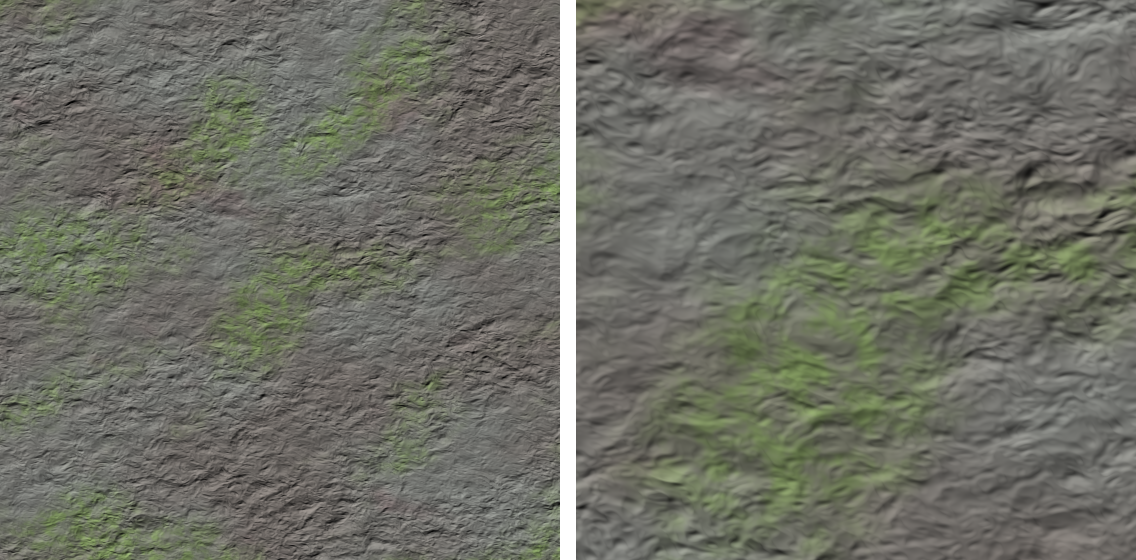
Left, the full canvas; right, a detail of the centre.
A three.js fragment shader for this texture:

```glsl
// Weathered grey rock with mossy patches: a crumbly, ridged height field,
// slightly stretched sideways, is lit from the upper left; broad noise
// layers tint the stone warm or cool and scatter moss and reddish stains.

varying vec2 vUv;

const vec3 WARM_STONE = vec3(0.410, 0.390, 0.375);
const vec3 COOL_STONE = vec3(0.450, 0.460, 0.445);
const vec3 MOSS       = vec3(0.420, 0.510, 0.295);
const vec3 RED_STAIN  = vec3(0.430, 0.345, 0.355);
const vec3 LIGHT_DIR  = vec3(-0.40, 0.64, 0.66);

const mat2 OCTAVE_TURN = mat2(0.8, 0.6, -0.6, 0.8);
const float SLOPE_STEP = 0.0018;

// Random gradient in -1..1 for a lattice cell
vec2 hashGradient(vec2 cell) {
  vec3 h = fract(cell.xyx * vec3(0.1031, 0.1030, 0.0973));
  h += dot(h, h.yzx + 33.33);
  return fract((h.xx + h.yz) * h.zy) * 2.0 - 1.0;
}

float gradientNoise(vec2 p) {
  vec2 cell = floor(p);
  vec2 f = p - cell;
  vec2 u = f * f * f * (f * (f * 6.0 - 15.0) + 10.0);
  vec2 e = vec2(0.0, 1.0);
  float a = dot(hashGradient(cell), f);
  float b = dot(hashGradient(cell + e.yx), f - e.yx);
  float c = dot(hashGradient(cell + e.xy), f - e.xy);
  float d = dot(hashGradient(cell + e.yy), f - e.yy);
  return mix(mix(a, b, u.x), mix(c, d, u.x), u.y);
}

float fbm(vec2 p) {
  float sum = 0.0;
  float amp = 1.0;
  for (int i = 0; i < 4; i++) {
    sum += amp * gradientNoise(p);
    p = OCTAVE_TURN * p * 2.0 + 17.3;
    amp *= 0.5;
  }
  return sum;
}

// Jitters the layers so that the ridges break up and change direction
vec2 warp(vec2 p, float frequency, float amount) {
  vec2 q = p * frequency;
  return p + amount * vec2(gradientNoise(q + 5.2), gradientNoise(q + 41.7));
}

// Crinkled rock surface: sharp crests mixed with softer lumps
float rockHeight(vec2 p) {
  vec2 q = warp(p, 26.0, 0.009) * vec2(17.0, 27.0);
  float sum = 0.0;
  float amp = 0.6;
  for (int i = 0; i < 4; i++) {
    float n = gradientNoise(q);
    float crest = -sqrt(n * n + 0.001);
    sum += amp * mix(n, crest, 0.65);
    q = OCTAVE_TURN * q * 1.9 + 9.1;
    amp *= 0.62;
  }
  return sum;
}

// Brightness relative to flat ground
float reliefLight(vec2 p, float strength) {
  float h = rockHeight(p);
  float dx = rockHeight(p + vec2(SLOPE_STEP, 0.0)) - h;
  float dy = rockHeight(p + vec2(0.0, SLOPE_STEP)) - h;
  vec3 normal = normalize(vec3(-vec2(dx, dy) * strength / SLOPE_STEP, 1.0));
  return max(dot(normal, LIGHT_DIR), 0.0) / LIGHT_DIR.z;
}

// Stone tint, smoothly ranging from warm to cool
vec3 stoneColor(vec2 p, float coolness) {
  float mottle = fbm(p * vec2(24.0, 36.0) + 3.0);
  return mix(WARM_STONE, COOL_STONE, coolness) * (1.0 + 0.12 * mottle);
}

// Broad slanted patches broken up by fine tufts
float mossCover(vec2 p) {
  vec2 slanted = vec2(p.x, p.y - 0.35 * p.x);
  float patches = smoothstep(-0.06, 0.46, fbm(slanted * vec2(3.2, 4.4) + 61.0));
  float tufts = smoothstep(-0.3, 0.35, fbm(p * vec2(38.0, 46.0) + 23.0));
  return patches * mix(0.25, 1.0, tufts);
}

void main() {
  vec2 p = vUv;
  float coolness = smoothstep(-0.4, 0.45, fbm(p * vec2(2.8, 4.0) + 11.0));
  float roughness = smoothstep(-0.4, 0.3, fbm(p * vec2(4.0, 5.5) + 83.0));
  float moss = mossCover(p);
  float stain = smoothstep(0.2, 0.65, fbm(p * vec2(5.0, 7.0) + 131.0));

  vec3 color = stoneColor(p, coolness);
  color = mix(color, RED_STAIN, 0.5 * stain);
  color = mix(color, MOSS, 0.85 * moss);

  float strength = mix(0.0075, 0.0150, roughness) * mix(1.1, 0.85, coolness);
  color *= reliefLight(p, strength);

  gl_FragColor = vec4(color, 1.0);
}
```
